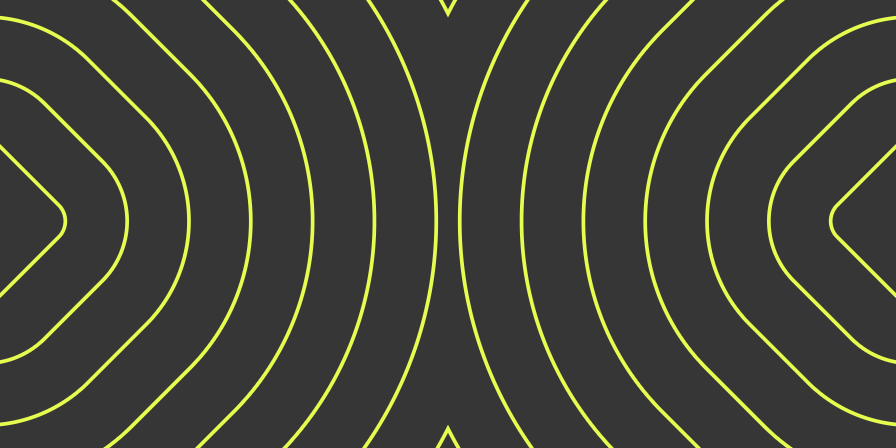
This background is drawn by a Shadertoy shader. Its source:

```glsl
#define CENTER_X 1.0339      // diamond centre, measured from the canvas middle
#define CENTER_Y 0.5065
#define CORE_SIZE 0.1294     // half diagonal of the sharp core diamond
#define FIRST_OFFSET 0.0503  // distance from the core to the first line
#define SPACING 0.1380
#define LINE_WIDTH 0.0083
#define BACKGROUND vec3(0.21)
#define LINE_COLOR vec3(0.90, 0.99, 0.31)

// Signed distance to a diamond with the given half diagonal
float diamondDistance(vec2 p, float size) {
    p = abs(p);
    float along = clamp((p.x - p.y + size) / (2.0 * size), 0.0, 1.0);
    vec2 nearest = size * vec2(along, 1.0 - along);
    return length(p - nearest) * sign(p.x + p.y - size);
}

void mainImage(out vec4 fragColor, in vec2 fragCoord) {
    float pixel = 1.0 / iResolution.y;
    vec2 uv = vec2(fragCoord.x - 0.5 * iResolution.x, fragCoord.y) * pixel;

    // Mirror the two diamonds about the vertical middle
    vec2 p = vec2(abs(uv.x) - CENTER_X, uv.y - CENTER_Y);

    // Evenly spaced outlines, with none inside the first
    float offset = diamondDistance(p, CORE_SIZE) - FIRST_OFFSET;
    float ring = max(floor(offset / SPACING + 0.5), 0.0);
    float lineDistance = abs(offset - ring * SPACING);

    // Antialiased stroke
    float stroke = clamp((0.5 * LINE_WIDTH - lineDistance) / pixel + 0.5, 0.0, 1.0);
    fragColor = vec4(mix(BACKGROUND, LINE_COLOR, stroke), 1.0);
}
```
